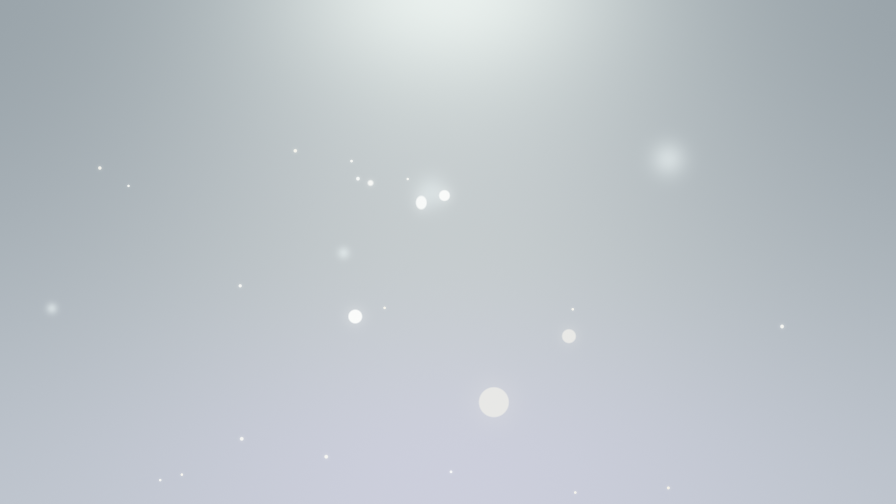
This background is drawn by a Shadertoy shader. Its source:

```glsl
// Pale silver studio backdrop lit from above, with drifting points of light.
// Gaussian falloffs shape the backdrop; soft discs form the larger lights,
// and a hashed loop scatters the fine sparks.

const vec3 EDGE_TOP = vec3(0.595, 0.635, 0.660);
const vec3 EDGE_BOTTOM = vec3(0.730, 0.760, 0.790);
const vec3 CORE_TOP = vec3(0.800, 0.830, 0.830);
const vec3 CORE_MIDDLE = vec3(0.775, 0.800, 0.808);
const vec3 CORE_BOTTOM = vec3(0.800, 0.810, 0.860);
const vec3 LAMP = vec3(0.920, 0.945, 0.935);
const vec3 MIST = vec3(0.875, 0.905, 0.910);
const vec3 PEARL = vec3(0.915, 0.915, 0.905);
const vec3 WHITE = vec3(0.985, 0.990, 0.985);
const vec3 WARM = vec3(0.980, 0.965, 0.920);
const int SPARK_COUNT = 18;

float hash(float n) {
    return fract(sin(n * 127.1) * 43758.5453);
}

float gaussian(vec2 offset, vec2 spread) {
    vec2 q = offset / spread;
    return exp(-dot(q, q));
}

// Backdrop: bright central column, darker sides, lamp at the top edge.
vec3 backdrop(vec2 p) {
    vec3 side = mix(EDGE_BOTTOM, EDGE_TOP, smoothstep(-0.1, 1.0, p.y));
    vec3 core = mix(CORE_BOTTOM, CORE_MIDDLE, smoothstep(0.05, 0.55, p.y));
    core = mix(core, CORE_TOP, smoothstep(0.55, 1.0, p.y));
    float columnWidth = mix(0.75, 0.52, p.y);
    vec3 color = mix(side, core, gaussian(vec2(p.x, 0.0), vec2(columnWidth, 1.0)));
    return mix(color, LAMP, 0.95 * gaussian(p - vec2(0.0, 1.02), vec2(0.27, 0.17)));
}

// Nearly flat disc with a smooth rim and a faint surrounding bloom.
vec3 addDisc(vec3 color, vec2 offset, float radius, float rim, vec3 tint, float strength) {
    float d = length(offset);
    float body = 1.0 - smoothstep(radius - rim, radius + rim, d);
    float bloom = 0.22 * gaussian(offset, vec2(radius * 1.5));
    return mix(color, tint, strength * max(body, bloom));
}

// Wide out-of-focus light without a hard rim.
vec3 addHalo(vec3 color, vec2 offset, float radius, vec3 tint, float strength) {
    return mix(color, tint, strength * gaussian(offset, vec2(radius)));
}

// Fine sparks, denser around the middle of the canvas.
vec3 addSparks(vec3 color, vec2 p, float aspect, float pixel) {
    for (int i = 0; i < SPARK_COUNT; i++) {
        float id = float(i) + 1.0;
        float across = 0.5 * (hash(id) + hash(id + 31.7)) - 0.5;
        vec2 center = vec2(across * aspect * 1.15, mix(0.02, 0.72, hash(id + 67.3)));
        float size = mix(0.0025, 0.0065, pow(hash(id + 93.1), 2.0));
        vec3 tint = mix(WHITE, WARM, hash(id + 11.9));
        color = addDisc(color, p - center, size, max(size * 0.5, pixel * 0.7), tint, 0.9);
    }
    return color;
}

void mainImage(out vec4 fragColor, in vec2 fragCoord) {
    // Height runs 0 to 1; x is centered in the same units.
    float pixel = 1.0 / iResolution.y;
    float aspect = iResolution.x * pixel;
    vec2 p = vec2(fragCoord.x - 0.5 * iResolution.x, fragCoord.y) * pixel;

    vec3 color = backdrop(p);

    // Blurred halos.
    color = addHalo(color, p - vec2(0.437, 0.684), 0.034, MIST, 0.75);
    color = addHalo(color, p - vec2(-0.033, 0.618), 0.032, MIST, 0.70);
    color = addHalo(color, p - vec2(-0.207, 0.498), 0.012, MIST, 0.80);
    color = addHalo(color, p - vec2(-0.786, 0.388), 0.011, MIST, 0.75);

    // Larger lights in focus.
    float rim = max(0.0025, pixel * 0.75);
    color = addDisc(color, p - vec2(0.091, 0.202), 0.030, rim, PEARL, 0.95);
    color = addDisc(color, p - vec2(-0.184, 0.372), 0.014, rim, WHITE, 0.98);
    color = addDisc(color, p - vec2(0.240, 0.333), 0.014, rim, PEARL, 0.98);
    color = addDisc(color, p - vec2(-0.007, 0.612), 0.011, rim, WHITE, 0.95);
    color = addDisc((color), (p - vec2(-0.053, 0.598)) * vec2(1.0, 0.8), 0.011, rim, WHITE, 0.92);

    color = addSparks(color, p, aspect, pixel);

    // Sub-level grain hides banding in the gradients.
    float grain = hash(dot(fragCoord, vec2(0.129898, 0.78233))) - 0.5;
    fragColor = vec4(color + grain / 255.0, 1.0);
}
```
